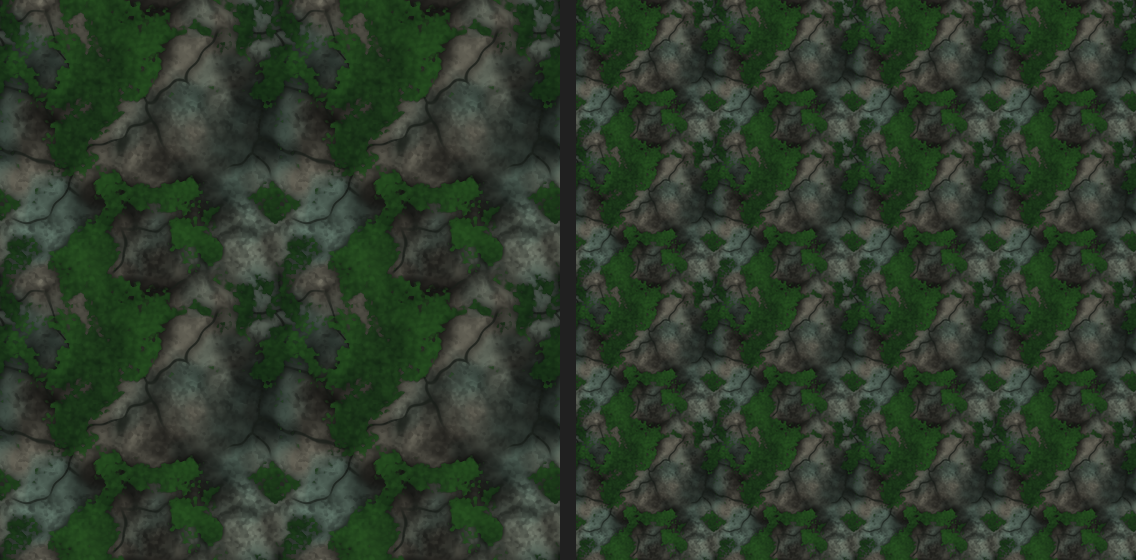
Left: one tile. Right: repeated 2 by 2.
Give the GLSL for this texture, as a WebGL 1 fragment shader.

```glsl
precision highp float;
uniform vec2 u_resolution;

const float REPEATS = 2.0;
const float TAU = 6.2831853;
const vec3 STONE_WARM = vec3(0.255, 0.250, 0.220);
const vec3 STONE_COOL = vec3(0.230, 0.282, 0.252);
const vec3 MOSS_DARK = vec3(0.070, 0.150, 0.072);
const vec3 MOSS_LIGHT = vec3(0.148, 0.312, 0.122);
const vec3 CRACK = vec3(0.095, 0.115, 0.095);

vec3 hash3(vec2 p, float seed) {
  vec3 k = vec3(dot(p, vec2(127.1, 311.7)), dot(p, vec2(269.5, 183.3)), dot(p, vec2(419.2, 371.9)));
  return fract(sin(k + seed * 17.13) * 43758.55);
}

// Wrapping cellular noise: nearest distance, border gap, smoothly blended cell value
vec3 cells(vec2 p, float count, float seed) {
  vec2 q = p * count;
  vec2 id = floor(q);
  vec2 f = q - id;
  float near = 8.0;
  float second = 8.0;
  float total = 0.0;
  float weight = 0.0;
  for (int j = -1; j <= 1; j++) {
    for (int i = -1; i <= 1; i++) {
      vec2 offset = vec2(float(i), float(j));
      vec3 h = hash3(floor(mod(id + offset + 0.5, count)), seed);
      vec2 r = offset + h.xy - f;
      float d = length(r);
      second = min(second, max(near, d));
      near = min(near, d);
      float w = exp(-6.0 * d * d);
      total += w * h.z;
      weight += w;
    }
  }
  return vec3(near, second - near, total / weight);
}

// Three octaves of blended cells
float mottle(vec2 p, float count, float seed) {
  return 0.55 * cells(p, count, seed).z
       + 0.28 * cells(p, count * 2.0, seed + 1.0).z
       + 0.17 * cells(p, count * 4.0, seed + 2.0).z;
}

float contrast(float v, float gain) {
  return clamp((v - 0.5) * gain + 0.5, 0.0, 1.0);
}

// Periodic bending from layered sines
vec2 warp(vec2 p, float amount) {
  vec2 a = sin(TAU * (p.yx * 2.0 + p * vec2(1.0, -1.0)) + vec2(0.7, 2.1));
  vec2 b = sin(TAU * (p.yx * 5.0 + p * vec2(-3.0, 2.0)) + vec2(4.0, 1.3));
  vec2 c = sin(TAU * (p.yx * 11.0 + p * vec2(4.0, 7.0)) + vec2(2.6, 5.2));
  return p + amount * (a + 0.45 * b + 0.2 * c);
}

vec3 stoneColor(vec2 p, float grain) {
  float tint = contrast(mottle(p, 4.0, 3.0), 3.0);
  float tone = contrast(mottle(p, 5.0, 11.0), 2.4);
  float rough = cells(p, 7.0, 19.0).z;
  vec3 color = mix(STONE_WARM, STONE_COOL, tint) * mix(0.58, 1.42, tone);
  return color * (1.0 + (grain - 0.5) * mix(0.15, 0.85, rough));
}

// Thin seams between stones, fading in and out, with a soft shaded rim
vec3 addCracks(vec3 color, vec2 p) {
  float gap = cells(warp(p, 0.022), 4.0, 29.0).y;
  float strength = smoothstep(0.3, 0.65, cells(p, 6.0, 31.0).z);
  color *= mix(0.74, 1.04, smoothstep(0.0, 0.28, gap));
  return mix(color, CRACK, (1.0 - smoothstep(0.01, 0.055, gap)) * strength * 0.75);
}

vec3 mossColor(vec2 p, float grain, float depth) {
  float tone = contrast(mottle(p, 8.0, 41.0), 1.8);
  float tuft = 1.0 - cells(p, 44.0, 47.0).x;
  float light = 0.62 * tone + 0.3 * (tuft - 0.5) + 0.45 * (grain - 0.5) + 0.9 * depth;
  return mix(MOSS_DARK, MOSS_LIGHT, clamp(light + 0.08, 0.0, 1.0));
}

void main() {
  vec2 p = gl_FragCoord.xy / u_resolution * REPEATS;
  float grain = 0.6 * cells(p, 88.0, 53.0).z + 0.4 * cells(p, 48.0, 59.0).z;

  // Stone bed
  vec3 color = addCracks(stoneColor(p, grain), p);

  // Moss with ragged, speckled borders and a damp shadow around it
  float depth = mottle(warp(p, 0.016), 5.0, 67.0) - 0.535;
  float ragged = depth + (grain - 0.5) * 0.19;
  color *= 1.0 - 0.38 * smoothstep(-0.12, 0.02, ragged);
  float cover = smoothstep(-0.025, 0.035, ragged);
  color = mix(color, mossColor(p, grain, clamp(depth, 0.0, 0.2)), cover * 0.95);

  gl_FragColor = vec4(color, 1.0);
}
```
